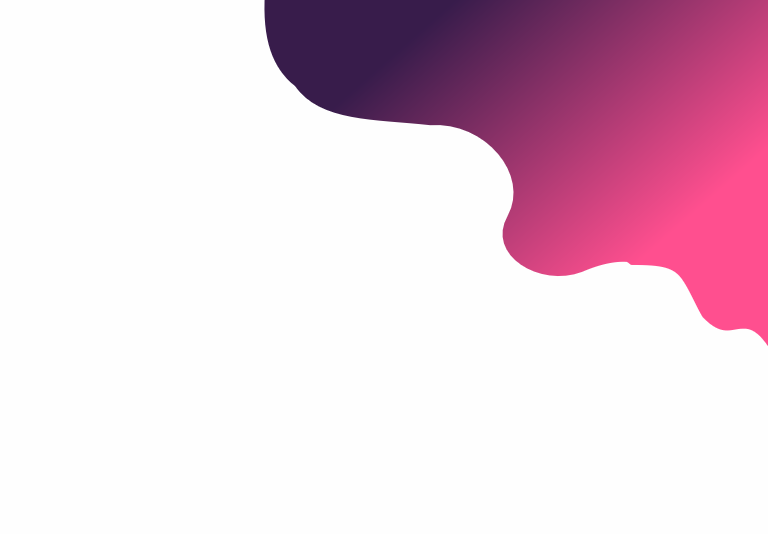
Reproduce this background procedurally as a Shadertoy shader.

```glsl
// Draws a wavy violet-to-pink gradient blob hanging from the top right of a white page.

const vec3 PAGE = vec3(0.996);
const vec3 VIOLET = vec3(0.220, 0.110, 0.296);
const vec3 PINK = vec3(1.0, 0.310, 0.560);

const int CURVES = 10;
const int STEPS = 16;

// Outline as joined cubic curves: x to the right, y down, in canvas widths.
const vec2 ANCHORS[CURVES + 1] = vec2[](
    vec2(0.345, -0.010), vec2(0.384, 0.112), vec2(0.560, 0.163),
    vec2(0.661, 0.281), vec2(0.758, 0.354), vec2(0.816, 0.341),
    vec2(0.823, 0.345), vec2(0.889, 0.365), vec2(0.915, 0.413),
    vec2(0.967, 0.428), vec2(1.029, 0.497));

// Two handles for each curve.
const vec4 HANDLES[CURVES] = vec4[](
    vec4(0.341, 0.052, 0.355, 0.089), vec4(0.417, 0.159, 0.488, 0.155),
    vec4(0.632, 0.158, 0.690, 0.228), vec4(0.632, 0.332, 0.703, 0.375),
    vec4(0.781, 0.344, 0.801, 0.340), vec4(0.819, 0.342, 0.820, 0.345),
    vec4(0.862, 0.345, 0.878, 0.348), vec4(0.898, 0.378, 0.908, 0.402),
    vec4(0.940, 0.439, 0.952, 0.428), vec4(0.990, 0.426, 1.003, 0.456));

vec2 cubicPoint(vec2 a, vec4 handles, vec2 b, float t) {
    float s = 1.0 - t;
    return s * s * s * a + 3.0 * s * s * t * handles.xy
         + 3.0 * s * t * t * handles.zw + t * t * t * b;
}

float segmentDistance(vec2 p, vec2 a, vec2 b) {
    vec2 edge = b - a;
    float along = clamp(dot(p - a, edge) / dot(edge, edge), 0.0, 1.0);
    return length(p - a - along * edge);
}

// True where a leftward ray from p meets the segment.
bool crossesLeft(vec2 p, vec2 a, vec2 b) {
    if ((a.y > p.y) == (b.y > p.y)) return false;
    return a.x + (b.x - a.x) * (p.y - a.y) / (b.y - a.y) < p.x;
}

// Signed distance to the outline, negative inside the blob.
float blobDistance(vec2 p) {
    float nearest = 10.0;
    float side = 1.0;
    vec2 from = ANCHORS[0];
    for (int i = 0; i < CURVES; i++) {
        for (int j = 1; j <= STEPS; j++) {
            float t = float(j) / float(STEPS);
            vec2 to = cubicPoint(ANCHORS[i], HANDLES[i], ANCHORS[i + 1], t);
            nearest = min(nearest, segmentDistance(p, from, to));
            if (crossesLeft(p, from, to)) side = -side;
            from = to;
        }
    }
    return side * nearest;
}

// Diagonal blend with flat colour at both ends.
vec3 blobColor(vec2 p) {
    float along = dot(p, vec2(0.66, 0.75));
    return mix(VIOLET, PINK, clamp((along - 0.392) / 0.413, 0.0, 1.0));
}

void mainImage(out vec4 fragColor, in vec2 fragCoord) {
    float pixel = 1.0 / iResolution.x;
    vec2 p = vec2(fragCoord.x, iResolution.y - fragCoord.y) * pixel;
    float coverage = clamp(0.5 - blobDistance(p) / pixel, 0.0, 1.0);
    fragColor = vec4(mix(PAGE, blobColor(p), coverage), 1.0);
}
```
